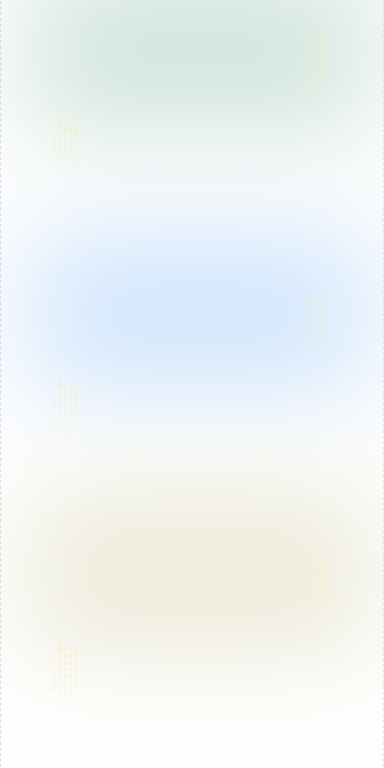
Give the GLSL for this background, as a WebGL 2 fragment shader.

```glsl
#version 300 es
precision highp float;
// Soft green, blue and sand glows on white, with faint dotted motifs and dashed side lines.
uniform vec2 u_resolution;
out vec4 fragColor;

const vec3 PAPER = vec3(0.998, 0.998, 0.996);
const vec3 GREEN = vec3(0.843, 0.910, 0.878);
const vec3 BLUE = vec3(0.845, 0.914, 0.990);
const vec3 SAND = vec3(0.937, 0.929, 0.872);
const vec3 YELLOW = vec3(0.975, 0.930, 0.700);
const vec3 LILAC = vec3(0.820, 0.700, 0.980);
const vec3 GREY = vec3(0.830, 0.820, 0.860);
const float MOTIF_PERIOD = 0.685;
const vec2 DOT_STEP = vec2(0.0145, 0.0172);

float hash(vec2 p) {
    return fract(sin(dot(p, vec2(41.3, 289.1))) * 4375.5);
}

// Flat-topped falloff, wide in x and narrower in y
float glow(vec2 p, vec2 center, vec2 radius) {
    vec2 d = abs(p - center) / radius;
    return exp(-pow(d.x, 3.6) - pow(d.y, 2.3));
}

// Five hanging columns of dots, repeated down the canvas and fading downward
float dotMotif(vec2 p, vec2 origin, float pixel) {
    vec2 local = p - origin;
    local.y = mod(local.y + 0.1, MOTIF_PERIOD) - 0.1;
    vec2 cell = floor(local / DOT_STEP + 0.5);
    if (cell.x < 0.0 || cell.x > 4.0) return 0.0;

    float first = cell.x == 0.0 ? 3.0 : (cell.x == 1.0 ? 0.0 : 1.0);
    float last = 9.0 - abs(cell.x - 2.0);
    if (cell.y < first || cell.y > last) return 0.0;

    vec2 radius = vec2(0.0034, 0.0050) * mix(0.75, 1.15, hash(cell + 3.0));
    vec2 offset = abs(local - cell * DOT_STEP) - radius;
    float edge = max(offset.x, offset.y);
    float fade = 1.0 - cell.y / 10.5;
    return fade * (1.0 - smoothstep(-0.5 * pixel, 0.5 * pixel, edge));
}

// Vertical dashed line
float dashedLine(vec2 p, float x, float pixel) {
    float line = 1.0 - smoothstep(0.001, 0.001 + pixel, abs(p.x - x));
    float dash = abs(fract(p.y / 0.0145) - 0.5);
    float blur = 0.5 * pixel / 0.0145;
    return line * (1.0 - smoothstep(0.3 - blur, 0.3 + blur, dash));
}

void main() {
    // Canvas is one unit wide and two tall, measured down from the top
    vec2 p = gl_FragCoord.xy / u_resolution;
    p = vec2(p.x, 2.0 * (1.0 - p.y));
    float pixel = 1.0 / u_resolution.x;

    // Glows
    vec2 radius = vec2(0.50, 0.275);
    vec3 color = PAPER;
    color = mix(color, GREEN, glow(p, vec2(0.52, 0.13), radius));
    color = mix(color, BLUE, glow(p, vec2(0.52, 0.815), radius));
    color = mix(color, SAND, glow(p, vec2(0.52, 1.49), radius));

    // Motifs on both sides
    float dots = dotMotif(p, vec2(0.141, 0.305), pixel)
               + dotMotif(p, vec2(0.793, 0.083), pixel);
    color = mix(color, YELLOW, 0.65 * dots);

    // Side lines
    color = mix(color, LILAC, 0.5 * dashedLine(p, 0.001, pixel));
    color = mix(color, GREY, 0.5 * dashedLine(p, 0.999, pixel));

    fragColor = vec4(color, 1.0);
}
```
